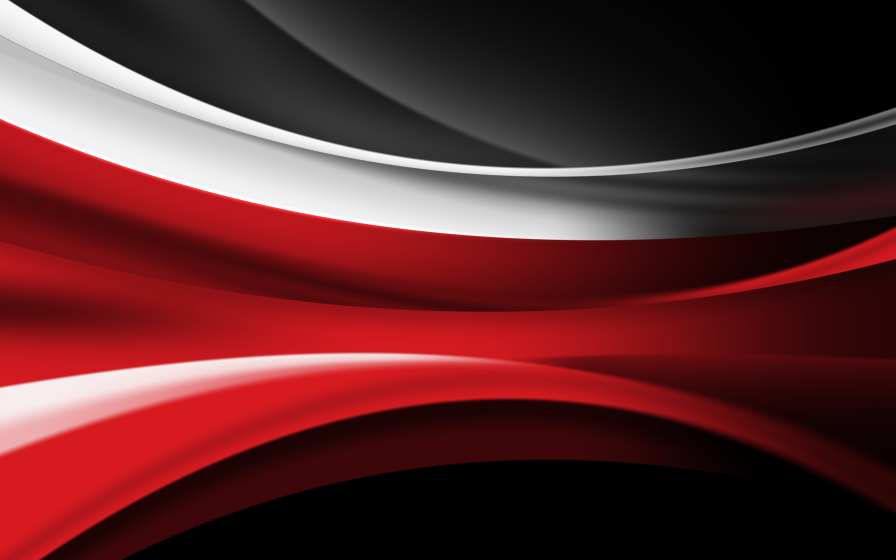
Write a WebGL 2 fragment shader that draws this background.

```glsl
#version 300 es
precision highp float;
// Glossy curved sheets of silver, white and red sweeping across black.
uniform vec2 u_resolution;
out vec4 outColor;

// Cubic through four heights, evenly spaced from the left side to the right.
float curve(float x, vec4 h) {
  float t = 3.0 * x;
  vec3 d1 = h.yzw - h.xyz;
  vec2 d2 = d1.yz - d1.xy;
  float d3 = d2.y - d2.x;
  return h.x + t * (d1.x + (t - 1.0) * (d2.x / 2.0 + (t - 2.0) * d3 / 6.0));
}

// Coverage of the region below an edge, given the depth under it.
float below(float depth, float soft) {
  float w = 0.8 / u_resolution.y + soft;
  return smoothstep(-w, w, depth);
}

float bump(float x, float center, float width) {
  float d = (x - center) / width;
  return exp(-d * d);
}

vec3 red(float light) {
  return vec3(0.86, 0.105, 0.13) * light;
}

void main() {
  vec2 uv = gl_FragCoord.xy / u_resolution;
  float x = uv.x, y = uv.y;

  // Depth of this point under each sheet edge, from top to bottom.
  float smoke = curve(x, vec4(1.48, 0.927, 0.687, 0.646)) - y;
  float bandTop = curve(x, vec4(1.01, 0.76, 0.702, 0.808)) - y;
  float bandLow = curve(x, vec4(0.937, 0.737, 0.686, 0.778)) - y;
  float fold = curve(x, vec4(0.906, 0.727, 0.628, 0.615)) - y;
  float redTop = curve(x, vec4(0.788, 0.621, 0.571, 0.615)) - y;
  float crease = curve(x, vec4(0.683, 0.531, 0.466, 0.594)) - y;
  float redLow = curve(x, vec4(0.569, 0.4625, 0.45, 0.5375)) - y;
  float wing = curve(x, vec4(0.2, 0.32, 0.365, 0.358)) - y;
  float arcTop = curve(x, vec4(0.308, 0.367, 0.333, 0.156)) - y;
  float arcLow = curve(x, vec4(0.1875, 0.329, 0.325, 0.15)) - y;
  float arch = curve(x, vec4(-0.05, 0.229, 0.277, 0.083)) - y;
  float hollow = curve(x, vec4(-0.125, 0.121, 0.177, 0.083)) - y;

  // Smoky glow on black, with a charcoal sheet to its left.
  float glow = 0.33 * exp(-max(-smoke, 0.0) / 0.12) * (1.0 - smoothstep(0.55, 0.95, x));
  vec3 color = vec3(glow);
  float charcoal = 0.06 + 0.1 * bump(smoke, 0.1, 0.1) + 0.06 * bump(bandTop, -0.03, 0.05);
  color = mix(color, vec3(charcoal), below(smoke, 0.006));

  // Silver sheet: grey upper side, white lower side, lost in shadow at right.
  float fade = 1.0 - smoothstep(0.55, 0.95, x);
  float grey = mix(0.74, 0.3, smoothstep(0.05, 0.55, x)) * (0.2 + 0.8 * fade);
  grey += 0.06 * sin(fold * 150.0) * bump(x, 0.66, 0.18);
  float white = mix(0.78, 0.95, smoothstep(0.0, 0.1, fold));
  white = mix(white, 0.09, smoothstep(0.6, 0.82, x));
  vec3 silver = vec3(mix(grey, white, below(fold, 0.004 + 0.03 * smoothstep(0.2, 0.6, x))));
  silver += red(0.14) * bump(redTop, -0.035, 0.035) * smoothstep(0.75, 0.95, x);
  color = mix(color, silver, below(bandLow, 0.0));

  // Bright ribbon that thins, then greys toward the right.
  float across = clamp(bandTop / max(bandTop - bandLow, 0.004), 0.0, 1.0);
  float shine = mix(0.97 - 0.13 * across * across, 0.5 - 0.3 * bump(across, 0.5, 0.3),
                    smoothstep(0.55, 0.95, x));
  color = mix(color, vec3(shine), below(bandTop, 0.001) * (1.0 - below(bandLow, 0.0)));

  // Upper red sheet with a dark crease and a bright strip at right.
  float light = mix(0.86, 0.06, smoothstep(0.3, 0.95, x));
  light *= 1.0 - 0.25 * smoothstep(0.02, 0.12, redTop);
  float under = 0.36 + 0.22 * smoothstep(0.03, 0.1, crease) * bump(x, 0.1, 0.3);
  under += 0.06 * sin(crease * 170.0) * bump(x, 0.5, 0.25);
  under = mix(under, 0.95, smoothstep(0.62, 0.86, x) * (1.0 - 0.3 * bump(crease, 0.02, 0.012)));
  light = mix(light, under, below(crease, 0.018 - 0.014 * smoothstep(0.5, 0.9, x)));
  color = mix(color, red(light), below(redTop, 0.0));
  color += vec3(0.3, 0.16, 0.16) * bump(redTop, 0.0, 0.004) * (1.0 - smoothstep(0.3, 0.7, x));

  // Middle red field, shaded at the left and dim at the right.
  light = mix(0.96, 0.2, smoothstep(0.5, 1.0, x));
  light *= 1.0 - 0.6 * bump(y, 0.45 - 0.1 * x, 0.055) * (1.0 - smoothstep(0.0, 0.42, x));
  light *= 1.0 - 0.25 * bump(redLow, 0.0, 0.03);
  color = mix(color, red(light), below(redLow, 0.0));

  // Dim wing at right that sinks into black.
  light = 0.52 * exp(-max(wing, 0.0) / 0.09) * (1.0 - 0.35 * smoothstep(0.7, 1.0, x));
  color = mix(color, red(light), below(wing, 0.003) * smoothstep(0.54, 0.66, x));

  // Great arc: white gloss on its crown, red body below.
  light = mix(0.98, 0.24, smoothstep(0.58, 1.0, x));
  light *= 1.0 - 0.18 * bump(arch, -0.035, 0.02);
  vec3 body = red(light);
  float t = clamp(arcTop / max(arcTop - arcLow, 0.006), 0.0, 1.0);
  float gloss = (1.0 - 0.3 * smoothstep(0.35, 0.75, t) - 0.45 * t * smoothstep(0.0, 0.4, x))
              * (1.0 - smoothstep(0.42, 0.63, x)) * (1.0 - below(arcLow, 0.007));
  body = mix(body, vec3(0.97, 0.93, 0.93), gloss);
  color = mix(color, body, below(arcTop, 0.002 + 0.018 * smoothstep(0.6, 0.95, x)));

  // Dark underside of the arc and the black hollow beneath it.
  light = 0.13 + 0.15 * smoothstep(0.015, 0.07, arch);
  light *= 1.0 - smoothstep(0.62, 0.88, x);
  color = mix(color, red(light), below(arch, 0.003 + 0.012 * smoothstep(0.6, 0.95, x)));
  color = mix(color, vec3(0.0), below(hollow, 0.001));

  outColor = vec4(clamp(color, 0.0, 1.0), 1.0);
}
```
